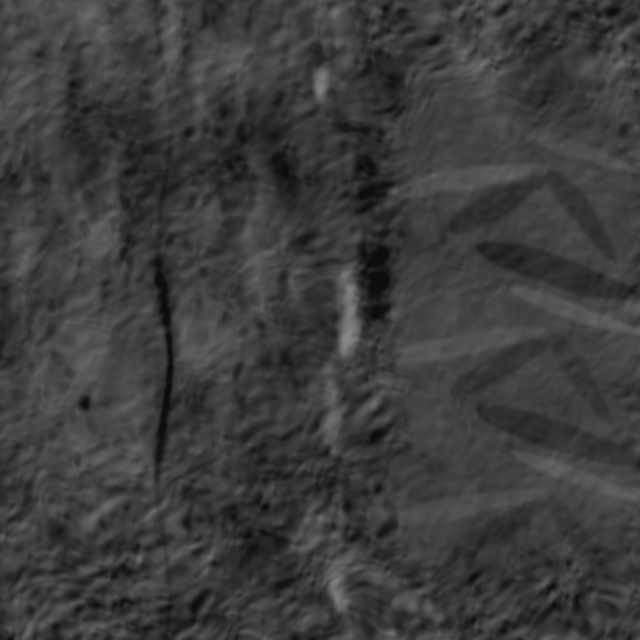
This texture is drawn by a WebGL 2 fragment shader. Its source:

```glsl
#version 300 es
precision highp float;
// Weathered grey stone: upright streaks on the left, a pale broken ridge in
// the middle and rows of carved leaf blades on the right. Layered warped
// noise makes the surface, lit as a relief; tapered distances cut the blades.

#define BASE_TONE 0.243
#define PATCH_AMOUNT 0.055
#define STREAK_AMOUNT 0.085
#define RELIEF_AMOUNT 0.115
#define PORE_AMOUNT 0.07
#define RIDGE_LIGHT 0.25
#define HOLLOW_DARK 0.13
#define BLADE_CONTRAST 0.085
#define ROW_STEP 0.255
#define EDGE_SOFT 0.006

uniform vec2 u_resolution;
out vec4 fragColor;

vec2 hash2(vec2 p) {
  vec3 q = fract(p.xyx * vec3(0.1031, 0.1030, 0.0973));
  q += dot(q, q.yzx + 33.33);
  return fract((q.xx + q.yz) * q.zy);
}

// Smooth noise from -1 to 1
float noise(vec2 p) {
  vec2 i = floor(p), f = fract(p);
  f = f * f * (3.0 - 2.0 * f);
  float low = mix(hash2(i).x, hash2(i + vec2(1, 0)).x, f.x);
  float high = mix(hash2(i + vec2(0, 1)).x, hash2(i + 1.0).x, f.x);
  return 2.0 * mix(low, high, f.y) - 1.0;
}

// Distance to the nearest scattered point
float cellular(vec2 p) {
  vec2 i = floor(p);
  float nearest = 2.0;
  for (int y = -1; y <= 1; y++)
    for (int x = -1; x <= 1; x++) {
      vec2 cell = i + vec2(x, y);
      nearest = min(nearest, distance(p, cell + hash2(cell + 7.0)));
    }
  return nearest;
}

mat2 rotation(float a) {
  return mat2(cos(a), sin(a), -sin(a), cos(a));
}

// Height of the fine grain, elongated along a slant
float grainHeight(vec2 p) {
  vec2 q = rotation(-0.6) * p;
  return noise(q * vec2(46.0, 68.0)) + 0.5 * noise(rotation(1.1) * p * 105.0 + 9.0);
}

float bump(float x, float width) {
  return exp(-x * x / (width * width));
}

// Coverage of a blade tapering to both tips
float blade(vec2 p, vec2 a, vec2 b, float halfWidth) {
  vec2 axis = b - a;
  float t = clamp(dot(p - a, axis) / dot(axis, axis), 0.0, 1.0);
  float d = distance(p, a + t * axis) - halfWidth * sqrt(4.0 * t * (1.0 - t)) * (1.1 - 0.4 * t);
  return 1.0 - smoothstep(-EDGE_SOFT, EDGE_SOFT, d);
}

// Signed tone of all carved rows
float carving(vec2 p) {
  float tone = 0.0;
  for (int row = 0; row < 4; row++) {
    vec2 q = p - vec2(0.0, 0.21 + ROW_STEP * float(row));
    float t = 0.9 * blade(q, vec2(0.61, -0.022), vec2(0.85, 0.022), 0.019);
    t += 0.9 * blade(q, vec2(0.80, -0.17), vec2(1.0, -0.245), 0.014);
    t = mix(t, -0.8, blade(q, vec2(0.70, -0.08), vec2(0.86, 0.008), 0.021));
    t = mix(t, -0.65, blade(q, vec2(0.86, 0.015), vec2(0.96, -0.13), 0.018));
    t = mix(t, -1.0, blade(q, vec2(0.745, -0.102), vec2(1.01, -0.19), 0.025));
    tone += t * (0.65 + 0.4 * hash2(vec2(row, 5)).x);
  }
  return tone * smoothstep(0.08, 0.17, p.y) * (1.0 - smoothstep(0.76, 0.86, p.y));
}

void main() {
  vec2 p = gl_FragCoord.xy / u_resolution;
  vec2 warp = vec2(noise(p * 13.0), noise(p * 13.0 + 40.0));
  vec2 w = p + 0.012 * warp + 0.004 * vec2(noise(p * 37.0), noise(p * 37.0 + 60.0));

  // Regions: carved panel, upright streaks, pale patch
  float panel = smoothstep(0.59, 0.65, w.x) * smoothstep(0.07, 0.17, w.y)
    * (1.0 - smoothstep(0.80, 0.93, w.y)) * (1.0 - 0.6 * smoothstep(0.96, 1.0, w.x));
  float upright = (1.0 - smoothstep(0.45, 0.62, w.x)) * smoothstep(0.1, 0.5, w.y);
  float pale = bump(length((w - vec2(0.135, 0.375)) * vec2(1.0, 0.8)), 0.10);
  float rough = mix(1.0, 0.33, panel) * (1.0 - 0.4 * pale);

  // Surface layers
  float tone = BASE_TONE + PATCH_AMOUNT * noise(w * 8.0 + 3.0) * mix(1.0, 0.5, panel);
  float streaks = noise(w * vec2(34.0, 11.0)) + 0.6 * noise(w * vec2(62.0, 24.0) + 20.0);
  float blotches = noise(rotation(0.5) * w * 27.0) + 0.6 * noise(rotation(0.9) * w * 52.0);
  tone += STREAK_AMOUNT * 0.8 * rough * mix(blotches, streaks, upright);
  float relief = grainHeight(w) - grainHeight(w + vec2(-0.004, 0.006));
  tone += RELIEF_AMOUNT * rough * relief * mix(0.8, 0.5, upright);
  float pores = 1.0 - smoothstep(0.08, 0.36, cellular(w * vec2(30.0, 22.0)));
  tone -= PORE_AMOUNT * pores * smoothstep(-0.3, 0.5, noise(p * 10.0 + 70.0)) * mix(1.0, 0.5, panel);
  tone += 0.075 * pale + 0.02 * panel;

  // Broken light ridge with dark hollows on both sides
  float side = w.x - 0.52 - 0.014 * sin(11.0 * p.y + 2.0) - 0.008 * sin(27.0 * p.y);
  float flecks = smoothstep(0.0, 0.8, noise(w * vec2(24.0, 15.0) + 11.0));
  tone += RIDGE_LIGHT * bump(side, 0.02) * (0.12 + flecks);
  float hollows = smoothstep(-0.2, 0.6, noise(w * vec2(14.0, 11.0) + 31.0));
  tone -= HOLLOW_DARK * hollows * (bump(side - 0.045, 0.024) + 0.5 * bump(side + 0.065, 0.03));

  // Carved blades
  tone += BLADE_CONTRAST * carving(p + 0.004 * warp) * smoothstep(0.58, 0.64, p.x);

  // Wandering crack and a round pit
  float crackX = p.x - 0.256 - 0.010 * sin(p.y * 17.0 + 0.5) - 0.003 * warp.x;
  float crackWidth = 0.005 + 0.009 * bump(p.y - 0.54, 0.045) + 0.005 * bump(p.y - 0.3, 0.03);
  float crackDepth = 0.05 + 0.15 * smoothstep(0.22, 0.30, p.y) * (1.0 - smoothstep(0.56, 0.62, p.y));
  tone -= crackDepth * bump(crackX, crackWidth);
  tone -= 0.26 * bump(length(w - vec2(0.143, 0.37)), 0.012);

  tone = clamp(tone, 0.05, 0.62);
  fragColor = vec4(tone * vec3(1.002, 1.0, 0.998), 1.0);
}
```
